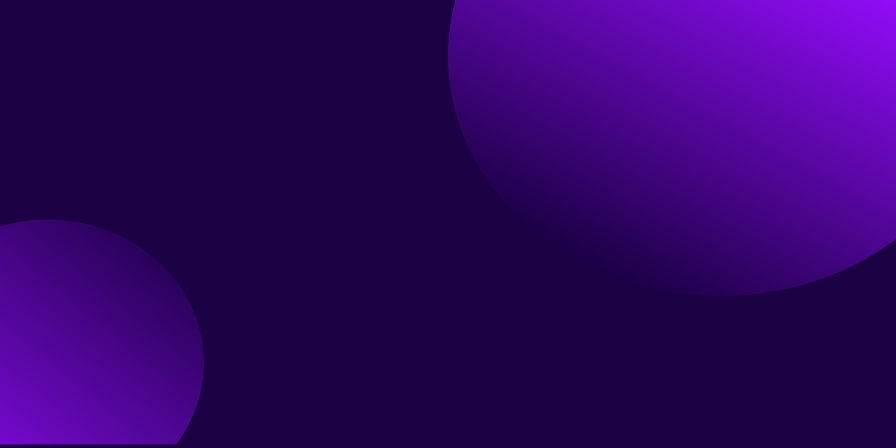
A Shadertoy shader for this background:

```glsl
const vec3 NIGHT = vec3(0.104, 0.0, 0.268);
const vec3 VIOLET = vec3(0.57, 0.05, 0.975);

// Approximate signed distance to an axis-aligned ellipse
float ellipseDistance(vec2 p, vec2 radii) {
    float k = length(p / radii);
    float slope = length(p / (radii * radii));
    return k * (k - 1.0) / max(slope, 1e-4);
}

// Coverage of a shape, softened over one pixel
float coverage(float signedDist, float pixel) {
    return smoothstep(0.5 * pixel, -0.5 * pixel, signedDist);
}

// Linear blend along a direction, measured from the shape's center
vec3 violetGradient(vec2 p, vec2 direction, float middle, float rate) {
    float blend = middle + rate * dot(p, normalize(direction));
    return mix(NIGHT, VIOLET, clamp(blend, 0.0, 1.0));
}

vec3 addOrb(vec3 base, vec2 p, vec2 radii, vec2 lightDir, float middle,
            float pixel, float visible) {
    vec3 fill = violetGradient(p, lightDir, middle, 1.18);
    float mask = coverage(ellipseDistance(p, radii), pixel);
    return mix(base, fill, mask * visible);
}

void mainImage(out vec4 fragColor, in vec2 fragCoord) {
    // Canvas height is one unit
    vec2 p = fragCoord / iResolution.y;
    float pixel = 1.0 / iResolution.y;
    vec3 color = NIGHT;

    // Large orb, upper right
    color = addOrb(color, p - vec2(1.607, 0.875), vec2(0.607, 0.536),
                   vec2(0.477, 0.879), 0.65, pixel, 1.0);

    // Small orb, lower left, trimmed just above the bottom edge
    float aboveTrim = coverage(0.008 - p.y, pixel);
    color = addOrb(color, p - vec2(0.107, 0.190), vec2(0.348, 0.320),
                   vec2(-0.64, -0.77), 0.51, pixel, aboveTrim);

    fragColor = vec4(color, 1.0);
}
```
